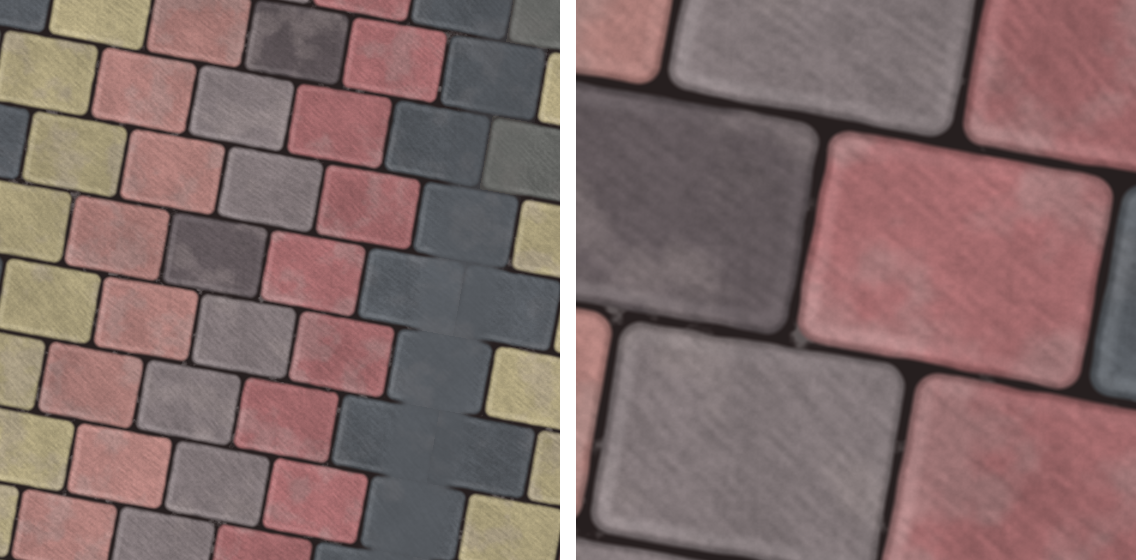
Left: the whole. Right: its middle third, enlarged.
Reproduce this texture procedurally as a WebGL 1 fragment shader.

```glsl
precision highp float;
uniform vec2 u_resolution;

const vec2 PITCH = vec2(0.1775, 0.1335);   // paver spacing along and across rows
const vec2 ANCHOR = vec2(0.384, 0.544);    // centre of paver (0, 0)
const float TILT = 0.178;
const float ROW_SHIFT = 0.43;

const vec3 JOINT = vec3(0.15, 0.12, 0.12);
const vec3 GREY = vec3(0.49, 0.45, 0.455);
const vec3 UMBER = vec3(0.36, 0.325, 0.335);
const vec3 RED = vec3(0.62, 0.405, 0.41);
const vec3 SALMON = vec3(0.65, 0.475, 0.455);
const vec3 SLATE = vec3(0.33, 0.345, 0.365);
const vec3 SAND = vec3(0.66, 0.615, 0.48);
const vec3 DUST = vec3(0.62, 0.57, 0.56);

float hash(vec2 p) {
  return fract(sin(dot(p, vec2(127.1, 311.7))) * 43758.5453);
}

float noise(vec2 p) {
  vec2 i = floor(p), f = fract(p);
  f = f * f * (3.0 - 2.0 * f);
  return mix(mix(hash(i), hash(i + vec2(1.0, 0.0)), f.x),
             mix(hash(i + vec2(0.0, 1.0)), hash(i + vec2(1.0, 1.0)), f.x), f.y);
}

float fbm(vec2 p) {
  float sum = 0.0, amp = 0.5;
  for (int i = 0; i < 4; i++) {
    sum += amp * noise(p);
    p = p * 2.03 + 17.3;
    amp *= 0.5;
  }
  return sum / 0.9375;
}

mat2 rotation(float a) {
  return mat2(cos(a), sin(a), -sin(a), cos(a));
}

float roundedBox(vec2 p, vec2 halfSize, float radius) {
  vec2 q = abs(p) - halfSize + radius;
  return length(max(q, 0.0)) + min(max(q.x, q.y), 0.0) - radius;
}

// Position in the colour cycle; odd rows skip the second slate paver
float cycleSlot(vec2 id) {
  float odd = mod(id.y, 2.0);
  float slot = mod(id.x, 6.0 - odd);
  return slot + odd * step(2.5, slot);
}

vec3 paverColor(vec2 id, float slot) {
  vec3 grey = (mod(id.y, 3.0) < 0.5 && id.y > -0.5) ? UMBER : GREY;
  if (slot < 0.5) return grey;
  if (slot < 1.5) return RED;
  if (slot < 2.5) return SLATE;
  if (slot < 3.5) return mix(SLATE, SAND, 0.2 * step(1.5, id.y));
  return slot < 4.5 ? SAND : SALMON;
}

// Diagonal scratches, grain and cloudy stains
float surfaceShade(vec2 uv, vec2 id) {
  vec2 along = rotation(0.75 + 0.3 * (hash(id + 4.0) - 0.5)) * uv;
  float scratches = noise(along * vec2(55.0, 260.0) + id * 7.0) - 0.5;
  float grain = fbm(uv * 230.0) - 0.5;
  float stains = fbm(uv * 16.0 + id * 3.7) - 0.5;
  return 1.0 + 0.11 * scratches + 0.16 * grain + 0.17 * stains;
}

// Slanted strip where the joints between slate pavers are smeared away
float smear(vec2 uv) {
  float offset = abs(uv.x - 0.715 - 0.22 * uv.y);
  float strength = mix(0.97, 0.55, smoothstep(0.4, 0.8, uv.y));
  return strength * (1.0 - smoothstep(0.045, 0.085, offset));
}

void main() {
  vec2 uv = gl_FragCoord.xy / u_resolution;
  float pixel = 1.0 / min(u_resolution.x, u_resolution.y);

  // Tilted running bond
  vec2 grid = rotation(TILT) * (uv - ANCHOR) / PITCH + 0.5;
  float row = floor(grid.y);
  grid.x -= ROW_SHIFT * mod(row, 2.0);
  vec2 id = vec2(floor(grid.x), row);
  vec2 local = (fract(grid) - 0.5) * PITCH;
  local = rotation(0.025 * (hash(id + 9.0) - 0.5)) * local;

  // Slightly uneven paver outline
  float wobble = 0.0016 * (noise(uv * 60.0) - 0.5);
  float dist = roundedBox(local, PITCH * 0.5 - 0.0022, 0.014) + wobble;
  float slot = cycleSlot(id);
  float isSlate = step(1.5, slot) * step(slot, 3.5);
  float fade = isSlate * smear(uv);

  // Stone colour with dusty wear
  vec3 color = paverColor(id, slot);
  color *= 0.95 + 0.1 * hash(id + 2.0);
  float wear = smoothstep(0.48, 0.75, fbm(uv * 22.0 + id * 5.3));
  color = mix(color, DUST, wear * mix(0.32, 0.1, isSlate));
  color *= mix(surfaceShade(uv, id), 1.0 + 0.1 * (fbm(uv * 20.0) - 0.5), fade * 0.7);

  // Pale worn rim and shaded bevel
  float rim = smoothstep(-0.016, -0.009, dist) * (1.0 - smoothstep(-0.007, -0.003, dist));
  float facing = 0.5 - 0.5 * dot(normalize(local + 0.0001), vec2(0.8, 0.6));
  color += rim * (0.015 + 0.05 * facing) * (1.0 - fade);
  color *= 1.0 - 0.25 * smoothstep(-0.006, 0.0, dist) * (1.0 - fade);

  // Dark joints with sandy crumbs
  vec3 joint = JOINT + 0.22 * smoothstep(0.62, 0.85, fbm(uv * 45.0));
  float gap = smoothstep(-0.0015 - pixel, 0.0008 + pixel, dist);
  color = mix(color, joint, gap * (1.0 - fade));

  gl_FragColor = vec4(color, 1.0);
}
```
